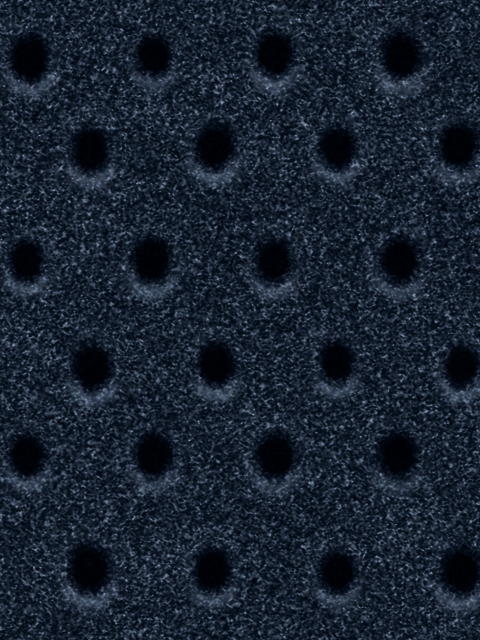
This texture is drawn by a Shadertoy shader. Its source:

```glsl
// Dark blue napped fabric with staggered rows of soft round pits.
// Crossed layers of stretched noise form the fibres; each pit is a jittered
// ellipse that dims the nap and catches light on its lower lip.

// Layout, in canvas widths
const vec2 PITCH = vec2(0.257, 0.2142);
const vec2 FIRST_PIT = vec2(0.189, 0.152);
const float ROW_SHIFT = 0.016;
const float PIT_JITTER = 0.005;

// Pit shape
const vec2 PIT_RADII = vec2(0.041, 0.049);
const float SIZE_VARIATION = 0.09;
const float EDGE_WOBBLE = 0.05;
const float LIP_RADIUS = 1.3;
const float LIP_WIDTH = 0.27;
const float LIP_GAIN = 0.45;
const float LIP_GLOW = 0.13;

// Nap
const float FIBRE_SCALE = 255.0;
const float FIBRE_STRETCH = 0.7;
const float GRAIN_CONTRAST = 1.4;
const float CLOUD_CONTRAST = 0.09;
const float NAP_LEVEL = 0.125;
const float HIGHLIGHT_ROLLOFF = 0.35;
const float PIT_LEVEL = 0.05;

// Colour = tint + sheen * brightness
const vec3 TINT = vec3(-0.028, 0.0, 0.04);
const vec3 SHEEN = vec3(0.91, 1.0, 1.12);

float hash(vec2 p) {
    vec3 q = fract(vec3(p.xyx) * 0.1031);
    q += dot(q, q.yzx + 33.33);
    return fract((q.x + q.y) * q.z);
}

// Signed value noise, -1 to 1
float noise(vec2 p) {
    vec2 i = floor(p), f = fract(p);
    f = f * f * (3.0 - 2.0 * f);
    float low = mix(hash(i), hash(i + vec2(1, 0)), f.x);
    float high = mix(hash(i + vec2(0, 1)), hash(i + vec2(1, 1)), f.x);
    return 2.0 * mix(low, high, f.y) - 1.0;
}

// Noise stretched along a direction
float fibres(vec2 p, float angle, float scale) {
    float c = cos(angle), s = sin(angle);
    vec2 q = mat2(c, -s, s, c) * p;
    return noise(q * scale * vec2(FIBRE_STRETCH, 1.0) + 300.0 + 40.0 * angle);
}

float grain(vec2 p) {
    p += 0.002 * vec2(noise(p * 40.0 + 50.0), noise(p * 40.0 + 90.0));
    return 0.66 * fibres(p, 0.5, FIBRE_SCALE)
         + 0.66 * fibres(p, -0.6, FIBRE_SCALE * 1.12)
         + 0.20 * fibres(p, 0.1, FIBRE_SCALE * 0.5);
}

vec2 pitCentre(vec2 cell) {
    float stagger = 0.5 * mod(cell.y, 2.0);
    vec2 c = FIRST_PIT + PITCH * (cell + vec2(stagger, 0.0));
    c.y += ROW_SHIFT * cos(2.0944 * (cell.y - 1.0));
    vec2 jitter = vec2(hash(cell + 17.0), hash(cell + 43.0)) - 0.5;
    return c + 2.0 * PIT_JITTER * jitter;
}

// Returns pit depth in x and lip light in y
vec2 pit(vec2 p, vec2 cell) {
    float size = 1.0 + SIZE_VARIATION * (2.0 * hash(cell + 71.0) - 1.0);
    vec2 e = (p - pitCentre(cell)) / (PIT_RADII * size);
    float wobble = noise(p * 38.0 + 20.0) + 0.5 * noise(p * 130.0 + 60.0);
    float r = length(e) + EDGE_WOBBLE * wobble;
    float down = -e.y / max(length(e), 0.01);

    // The upper slope fades slowly, the lower edge is crisper
    float outer = mix(1.42, 1.14, smoothstep(-0.7, 0.7, down));
    float depth = 1.0 - smoothstep(0.6, outer, r);

    // The lip fades slowly outwards
    float ring = (r - LIP_RADIUS) / (LIP_WIDTH * (r > LIP_RADIUS ? 1.25 : 0.8));
    float facing = 0.13 + 0.87 * smoothstep(0.2, 0.97, down);
    float strength = 0.8 + 0.4 * hash(cell + 29.0);
    return vec2(depth, exp(-ring * ring) * facing * strength);
}

void mainImage(out vec4 fragColor, in vec2 fragCoord) {
    vec2 p = fragCoord / iResolution.x;

    // Strongest pit and lip among nearby cells
    vec2 relief = vec2(0.0);
    float row = round((p.y - FIRST_PIT.y) / PITCH.y);
    for (float j = -1.0; j <= 1.0; j++) {
        float y = row + j;
        float column = round((p.x - FIRST_PIT.x) / PITCH.x - 0.5 * mod(y, 2.0));
        for (float i = -1.0; i <= 1.0; i++)
            relief = max(relief, pit(p, vec2(column + i, y)));
    }

    // Uneven nap with faint horizontal creases
    float cloud = noise(p * vec2(6.0, 11.0) + 10.0) + 0.7 * noise(p * vec2(14.0, 45.0) + 30.0);
    float contrast = GRAIN_CONTRAST * (1.0 - 0.35 * min(relief.y, 1.0));
    float nap = NAP_LEVEL * exp(contrast * grain(p) + CLOUD_CONTRAST * cloud);

    float light = nap * (1.0 + LIP_GAIN * relief.y) + LIP_GLOW * relief.y;
    light /= 1.0 + HIGHLIGHT_ROLLOFF * light;
    light *= mix(1.0, PIT_LEVEL, relief.x);

    vec3 colour = TINT * smoothstep(-0.03, 0.05, light) + SHEEN * light;
    fragColor = vec4(clamp(colour, 0.0, 1.0), 1.0);
}
```
